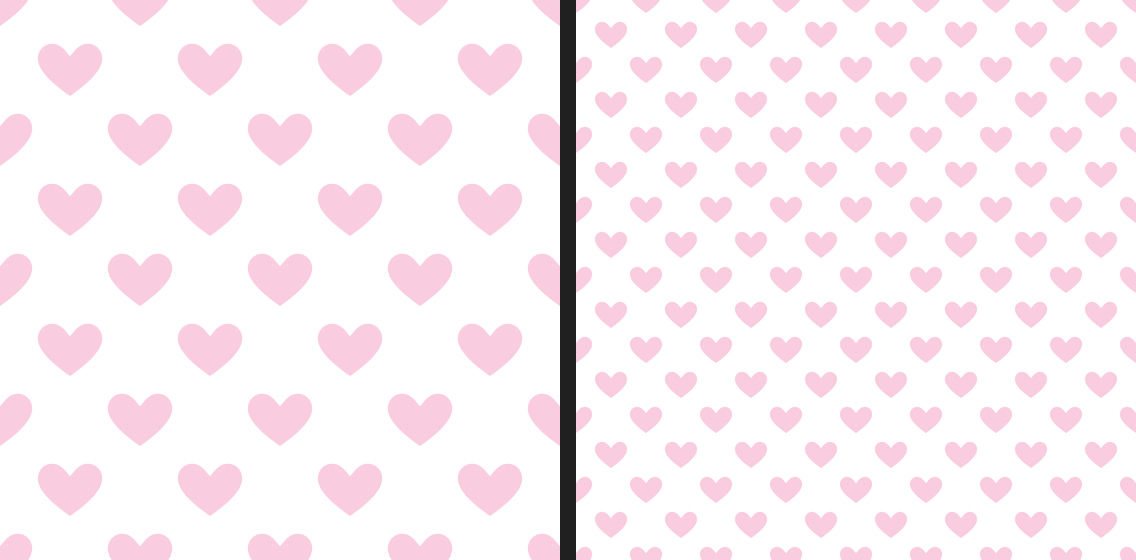
Left: one tile. Right: repeated 2 by 2.
This pattern is drawn by a WebGL 1 fragment shader. Its source:

```glsl
precision highp float;

uniform vec2 u_resolution;

const float REPEATS = 4.0;
const int CURVE_STEPS = 14;
const vec3 PAPER = vec3(1.0);
const vec3 PINK = vec3(0.975, 0.80, 0.876);

vec2 cubicBezier(vec2 a, vec2 b, vec2 c, vec2 d, float t) {
    float s = 1.0 - t;
    return s * s * s * a + 3.0 * s * s * t * b + 3.0 * s * t * t * c + t * t * t * d;
}

float segmentDistance(vec2 p, vec2 a, vec2 b) {
    vec2 edge = b - a;
    float along = clamp(dot(p - a, edge) / dot(edge, edge), 0.0, 1.0);
    return length(p - a - edge * along);
}

// -1 when a ray from p towards +x crosses the segment, otherwise 1
float crossingSign(vec2 p, vec2 a, vec2 b) {
    if ((a.y > p.y) == (b.y > p.y)) return 1.0;
    float crossingX = mix(a.x, b.x, (p.y - a.y) / (b.y - a.y));
    return crossingX > p.x ? -1.0 : 1.0;
}

// x: distance to the curve, y: parity of ray crossings as a sign
vec2 curveField(vec2 p, vec2 a, vec2 b, vec2 c, vec2 d) {
    vec2 field = vec2(1e3, 1.0);
    vec2 previous = a;
    for (int i = 1; i <= CURVE_STEPS; i++) {
        vec2 point = cubicBezier(a, b, c, d, float(i) / float(CURVE_STEPS));
        field.x = min(field.x, segmentDistance(p, previous, point));
        field.y *= crossingSign(p, previous, point);
        previous = point;
    }
    return field;
}

// Signed distance to a heart, negative inside, mirrored about its axis
float heartDistance(vec2 p) {
    p.x = abs(p.x);
    vec2 tip = vec2(0.0, -0.186);
    vec2 side = vec2(0.230, 0.081);
    vec2 crown = vec2(0.1276, 0.1875);
    vec2 notch = vec2(0.0, 0.0974);
    vec2 flank = curveField(p, tip, vec2(0.094, -0.120), vec2(0.229, -0.016), side);
    vec2 lobe = curveField(p, side, vec2(0.230, 0.141), vec2(0.185, crown.y), crown);
    vec2 dip = curveField(p, crown, vec2(0.068, crown.y), vec2(0.036, 0.141), notch);
    return min(flank.x, min(lobe.x, dip.x)) * flank.y * lobe.y * dip.y;
}

// Offset from the nearest point of a lattice of cell corners and centres
vec2 staggeredCell(vec2 p) {
    vec2 fromCentre = fract(p) - 0.5;
    vec2 fromCorner = fract(p + 0.5) - 0.5;
    bool centreNearer = dot(abs(fromCentre), vec2(1.0)) < dot(abs(fromCorner), vec2(1.0));
    return centreNearer ? fromCentre : fromCorner;
}

void main() {
    vec2 uv = gl_FragCoord.xy / u_resolution;
    float pixel = REPEATS / min(u_resolution.x, u_resolution.y);
    float d = heartDistance(staggeredCell(uv * REPEATS));
    float coverage = clamp(0.5 - d / pixel, 0.0, 1.0);
    gl_FragColor = vec4(mix(PAPER, PINK, coverage), 1.0);
}
```
